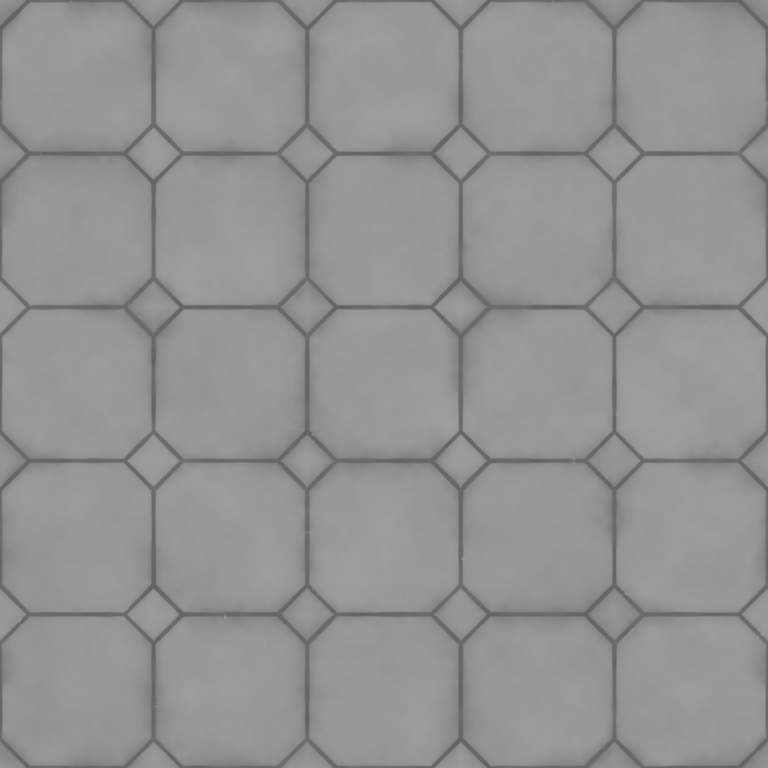
Give the GLSL for this texture, as a three.js fragment shader.

```glsl
// Grey octagon floor tiles with small diamond insets, dark grout and soft grime along the joints.
varying vec2 vUv;

const float REPEATS = 5.0;            // tiles across and down
const float DIAMOND = 0.19;           // half diagonal of the inset, in tiles
const float GROUT_HALF = 0.0135;      // half width of the joint, in tiles
const float GROUT_SOFT = 0.006;       // softness of the joint edge
const float GRIME_MIN = 0.018;        // reach of the grime, in tiles
const float GRIME_MAX = 0.068;
const float GRIME_DEPTH = 0.125;
const float TINT_RANGE = 0.006;       // brightness change from tile to tile
const float MOTTLE_DEPTH = 0.045;
const vec3 TILE_COLOR = vec3(0.598);
const vec3 GROUT_COLOR = vec3(0.405);
const vec3 CHIP_COLOR = vec3(0.62);

float hash(vec2 p) {
  return fract(sin(dot(p, vec2(127.1, 311.7))) * 43758.5453);
}

// Value noise on the unit square that wraps after a whole number of cells.
float noise(vec2 uv, float cells, float seed) {
  vec2 p = uv * cells;
  vec2 i = floor(p);
  vec2 f = fract(p);
  f = f * f * (3.0 - 2.0 * f);
  vec2 a = mod(i, cells) + seed;
  vec2 b = mod(i + 1.0, cells) + seed;
  return mix(mix(hash(a), hash(vec2(b.x, a.y)), f.x),
             mix(hash(vec2(a.x, b.y)), hash(b), f.x), f.y);
}

float fbm(vec2 uv, float cells, float seed) {
  float sum = 0.0;
  float weight = 0.5;
  for (int k = 0; k < 4; k++) {
    sum += weight * noise(uv, cells, seed);
    cells *= 2.0;
    seed += 17.0;
    weight *= 0.5;
  }
  return sum / 0.9375;
}

// Distance to the centre line of the nearest joint; y is 1 inside a diamond.
vec2 jointDistance(vec2 p) {
  vec2 corner = abs(fract(p + 0.5) - 0.5);
  float diamond = (corner.x + corner.y - DIAMOND) * 0.70711;
  float straight = min(corner.x, corner.y);
  return diamond < 0.0 ? vec2(-diamond, 1.0) : vec2(min(diamond, straight), 0.0);
}

void main() {
  vec2 p = vUv * REPEATS;
  vec2 joint = jointDistance(p);

  // Tile face: tint per tile and cloudy mottling
  vec2 tileId = mix(mod(floor(p), REPEATS), mod(floor(p + 0.5), REPEATS) + 31.0, joint.y);
  float tint = (hash(tileId) - 0.5) * 2.0 * TINT_RANGE;
  float mottle = (fbm(vUv, 20.0, 3.0) - 0.5) * MOTTLE_DEPTH;
  float grain = (noise(vUv, 160.0, 71.0) - 0.5) * 0.008;
  vec3 color = TILE_COLOR + tint + mottle + grain;

  // Grime: patchy reach and strength away from the joints
  float patches = smoothstep(0.25, 0.8, fbm(vUv, 15.0, 11.0));
  float reach = mix(GRIME_MIN, GRIME_MAX, patches);
  float strength = mix(0.6, 1.0, patches) * mix(0.8, 1.2, noise(vUv, 90.0, 23.0));
  color -= GRIME_DEPTH * strength * exp(-joint.x / reach);

  // Grout: slightly uneven width and shade
  float halfWidth = GROUT_HALF + (noise(vUv, 50.0, 41.0) - 0.5) * 0.005;
  float grout = 1.0 - smoothstep(halfWidth - GROUT_SOFT, halfWidth + GROUT_SOFT, joint.x);
  float groutShade = (fbm(vUv, 30.0, 53.0) - 0.5) * 0.07;
  color = mix(color, GROUT_COLOR + groutShade, grout * 0.93);

  // Chips: sparse pale flecks on the tile rims
  float rim = 1.0 - smoothstep(0.006, 0.018, abs(joint.x - 0.018));
  float chip = smoothstep(0.8, 0.95, noise(vUv, 150.0, 61.0))
             * smoothstep(0.55, 0.8, noise(vUv, 35.0, 67.0));
  color = mix(color, CHIP_COLOR, chip * rim * 0.55);

  gl_FragColor = vec4(color, 1.0);
}
```
